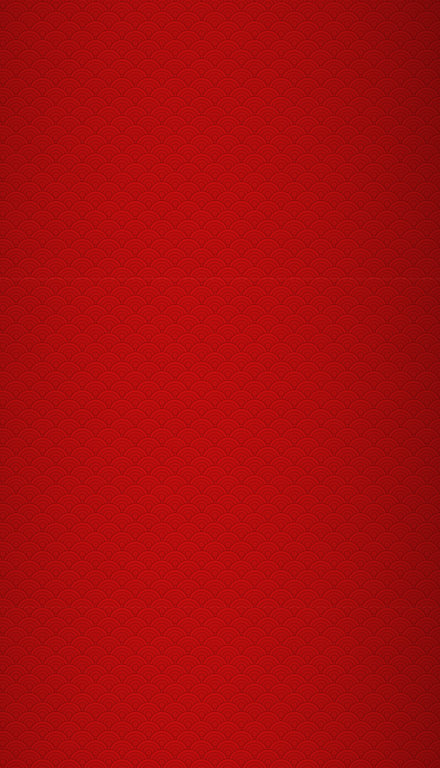
Give the GLSL for this pattern, as a Shadertoy shader.

```glsl
// Embossed red wave scales: staggered rows of overlapping discs with rings.
// Rows are layered back to front, then lit by an off-centre glow with dark
// sides, faint mottling and two thin dotted joints across the sheet.

const float TAU = 6.2831853;
const float SCALES_ACROSS = 16.6;
const float ROW_STEP = 0.357;            // row spacing, in scale widths
const float RELIEF_DEPTH = 0.135;
const vec2 PHASE = vec2(0.398, 1.024);   // centre of one scale, in canvas widths
const vec3 RED = vec3(1.0, 0.073, 0.073);

// Relief of one scale: concentric ridges inside a dark outer groove.
float scaleRelief(vec2 offset, float radius, float blur) {
    float t = length(offset) / radius;
    float ridges = cos(TAU * (t - 0.86) / 0.25);
    float rim = exp(-pow((t - 0.86) / 0.07, 2.0));
    float groove = smoothstep(0.96 - blur / radius, 1.0, t);
    float topLight = 0.12 * offset.y / radius;
    return 0.52 * ridges + 0.30 * rim + topLight - 1.05 * groove;
}

// Composite the neighbouring rows; lower rows lie in front.
float scalePattern(vec2 p, float blur) {
    float nearestRow = floor(p.y / ROW_STEP);
    float relief = 0.0;
    for (int i = 2; i >= -1; i--) {
        float row = nearestRow + float(i);
        float x = p.x + 0.5 * mod(row, 2.0);
        vec2 offset = vec2(fract(x + 0.5) - 0.5, p.y - row * ROW_STEP);
        float cover = 1.0 - smoothstep(0.5 - blur, 0.5 + blur, length(offset));
        relief = mix(relief, scaleRelief(offset, 0.5, blur), cover);
    }
    return relief;
}

// Broad light, brightest left of centre and darkest along the right side.
float sheetLight(vec2 uv) {
    float left = pow(max(0.42 - uv.x, 0.0) / 0.42, 2.0);
    float right = pow(max(uv.x - 0.42, 0.0) / 0.58, 2.0);
    float top = pow(max(uv.y - 0.5, 0.0) / 0.5, 2.0);
    float bottom = pow(max(0.5 - uv.y, 0.0) / 0.5, 2.0);
    return 0.712 - 0.10 * left - 0.18 * right - 0.05 * top - 0.02 * bottom;
}

// Thin dotted horizontal joint at the given height.
float joint(vec2 uv, float height, float halfWidth, float dots) {
    float line = 1.0 - smoothstep(0.4 * halfWidth, halfWidth, abs(uv.y - height));
    return line * (0.6 + 0.4 * cos(TAU * uv.x * dots));
}

// Layered sines give a slight unevenness between repeats.
float mottling(vec2 p) {
    return sin(p.x * 1.7 + sin(p.y * 1.3)) * sin(p.y * 2.1 + sin(p.x * 0.9));
}

void mainImage(out vec4 fragColor, in vec2 fragCoord) {
    vec2 uv = fragCoord / iResolution.xy;
    vec2 p = (fragCoord / iResolution.x - PHASE) * SCALES_ACROSS;
    float blur = 0.5 * SCALES_ACROSS / iResolution.x;

    // Relief and mottling scale with the light.
    float light = sheetLight(uv);
    light *= 1.0 + RELIEF_DEPTH * scalePattern(p, blur) + 0.006 * mottling(p);

    float jointWidth = max(0.0014, 0.7 / iResolution.y);
    float joints = joint(uv, 0.637, jointWidth, SCALES_ACROSS * 4.0)
                 + joint(uv, 0.209, jointWidth, SCALES_ACROSS * 4.0);
    vec3 color = RED * light + joints * vec3(0.04, 0.035, 0.03);
    fragColor = vec4(color, 1.0);
}
```
